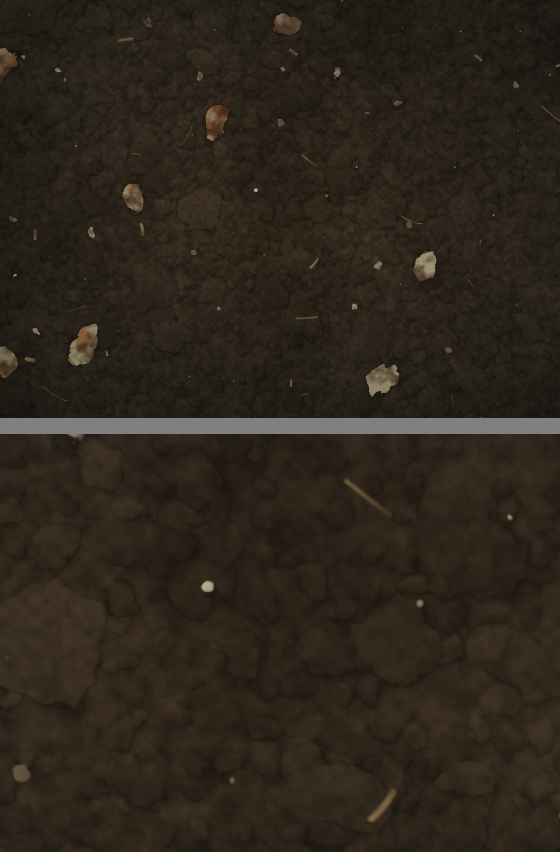
Top: the whole. Bottom: its middle third, enlarged.
Give the GLSL for this texture, as a Shadertoy shader.

```glsl
#define SOIL vec3(0.160, 0.136, 0.104)
#define CLOD vec3(0.163, 0.141, 0.107)
#define STONE_DARK vec3(0.30, 0.23, 0.16)
#define STONE_PALE vec3(0.62, 0.59, 0.48)
#define STRAW vec3(0.46, 0.37, 0.25)
#define LEAF vec3(0.10, 0.16, 0.09)
#define CREVICE 0.40
#define SOFTNESS 0.0020
#define STONES 8
#define CHIPS 54
#define STRAWS 24

float hash(vec2 p) {
    return fract(sin(dot(p, vec2(127.1, 311.7))) * 43758.55);
}

vec2 hash2(vec2 p) {
    return vec2(hash(p), hash(p + 17.3));
}

float noise(vec2 p) {
    vec2 i = floor(p), f = fract(p);
    f = f * f * (3.0 - 2.0 * f);
    return mix(mix(hash(i), hash(i + vec2(1, 0)), f.x),
               mix(hash(i + vec2(0, 1)), hash(i + vec2(1, 1)), f.x), f.y);
}

float fbm(vec2 p) {
    float sum = 0.0, amp = 0.53;
    for (int i = 0; i < 4; i++) {
        sum += amp * noise(p);
        p = mat2(1.6, 1.2, -1.2, 1.6) * p + 5.7;
        amp *= 0.5;
    }
    return sum;
}

vec2 rotate(vec2 p, float a) {
    float c = cos(a), s = sin(a);
    return vec2(c * p.x + s * p.y, c * p.y - s * p.x);
}

float cover(float dist) {
    float w = max(SOFTNESS, 0.8 / iResolution.y);
    return smoothstep(w, -w, dist);
}

// Evenly spread position for item i
vec2 scatter(float i, float seed, float aspect) {
    vec2 jitter = 0.12 * hash2(vec2(i, seed));
    return fract(i * vec2(0.755, 0.570) + seed * vec2(0.37, 0.61) + jitter) * vec2(aspect, 1.0);
}

// One layer of rough lumps with dark gaps below them
void addClods(inout vec3 col, vec2 p, float size, float share, float seed) {
    vec2 q = p / size + seed;
    q += 0.55 * (vec2(fbm(q * 2.4), fbm(q * 2.4 + 31.0)) - 0.5);
    vec2 cell = floor(q);
    for (int y = -1; y <= 1; y++)
    for (int x = -1; x <= 1; x++) {
        vec2 id = cell + vec2(x, y);
        if (hash(id + seed) > share) continue;
        vec2 shape = hash2(id + 3.1), look = hash2(id + 8.7);
        vec2 d = q - id - mix(vec2(0.2), vec2(0.8), hash2(id + 5.9));
        float lit = dot(d, vec2(-0.5, 0.85)) / (length(d) + 0.1);
        d = rotate(d, shape.x * 6.28);
        d.y *= 1.0 + 0.6 * shape.y;
        float dist = (length(d) - mix(0.24, 0.50, look.x)) * size;
        float gap = exp(-max(dist, 0.0) / 0.0035) * (0.55 - 0.45 * lit);
        col *= 1.0 - CREVICE * gap;
        float rim = exp(min(dist, 0.0) / 0.004);
        vec3 tone = CLOD * (0.89 + 0.24 * look.y + 0.08 * lit - 0.10 * rim);
        col = mix(col, tone, 0.80 * cover(dist));
    }
}

// Pale stones with worn, stained faces
void addStones(inout vec3 col, vec2 p, float aspect) {
    for (int i = 0; i < STONES; i++) {
        float k = float(i);
        vec2 rnd = hash2(vec2(k, 2.4));
        vec2 d = p - scatter(k, 1.7, aspect);
        float r = mix(0.031, 0.062, rnd.x * rnd.x);
        float lit = dot(d, vec2(-0.5, 0.85)) / r;
        d = rotate(d, rnd.y * 6.28);
        d.y *= 1.2 + 0.8 * rnd.x;
        float dist = length(d) - r + 1.3 * r * (fbm(p * 30.0 + k * 9.0) - 0.5);
        float face = smoothstep(0.28, 0.72, fbm(p * 42.0 + k * 4.0) + 0.14 * lit);
        float stain = smoothstep(0.48, 0.70, fbm(p * 26.0 - k * 7.0));
        vec3 tone = mix(STONE_DARK, STONE_PALE, face * (0.55 + 0.45 * rnd.y));
        tone *= mix(vec3(1.0), vec3(0.88, 0.66, 0.50), stain);
        col *= 1.0 - 0.35 * exp(-max(dist, 0.0) / 0.005);
        col = mix(col, tone, cover(dist));
    }
}

// Small grit, from brown to nearly white
void addChips(inout vec3 col, vec2 p, float aspect) {
    for (int i = 0; i < CHIPS; i++) {
        float k = float(i);
        vec2 rnd = hash2(vec2(k, 6.2));
        vec2 d = rotate(p - scatter(k, 4.3, aspect), rnd.y * 6.28);
        d.y *= 1.0 + rnd.y;
        float r = mix(0.0018, 0.0130, pow(rnd.x, 4.0));
        float dist = length(d) - r * (0.5 + noise(p * 160.0));
        vec3 tone = mix(STONE_DARK, STONE_PALE, hash(vec2(k, 9.4)));
        col = mix(col, tone * (0.7 + 0.5 * noise(p * 110.0)), 0.9 * cover(dist));
    }
}

// Thin bent stalks, a few of them green
void addStraws(inout vec3 col, vec2 p, float aspect) {
    for (int i = 0; i < STRAWS; i++) {
        float k = float(i);
        vec2 rnd = hash2(vec2(k, 3.8));
        vec2 d = rotate(p - scatter(k, 7.9, aspect), rnd.x * 6.28);
        float len = mix(0.007, 0.034, rnd.y * rnd.y);
        d.y += 14.0 * (hash(vec2(k, 1.3)) - 0.5) * d.x * d.x;
        d.x -= clamp(d.x, -len, len);
        float dist = length(d) - mix(0.0006, 0.0048, pow(hash(vec2(k, 5.1)), 3.0));
        vec3 tone = i % 6 == 5 ? LEAF : STRAW * (0.55 + 0.7 * noise(p * 70.0));
        col = mix(col, tone, 0.85 * cover(dist));
    }
}

void mainImage(out vec4 fragColor, in vec2 fragCoord) {
    vec2 uv = fragCoord / iResolution.xy;
    float aspect = iResolution.x / iResolution.y;
    vec2 p = fragCoord / iResolution.y;

    // Soil, from crumbs up to large lumps
    vec3 col = SOIL * (0.74 + 0.50 * fbm(p * 60.0));
    addClods(col, p, 0.028, 0.60, 11.0);
    addClods(col, p, 0.052, 0.45, 23.0);
    addClods(col, p, 0.090, 0.32, 37.0);
    addClods(col, p, 0.135, 0.17, 53.0);

    // Fine grain, damp patches and a warmer middle
    col *= 0.78 + 0.46 * fbm(p * 120.0);
    col *= 0.75 + 0.52 * fbm(p * 4.5);
    vec2 c = uv - 0.5;
    col *= mix(vec3(1.0), vec3(1.07, 0.99, 0.92), exp(-9.0 * dot(c, c)));

    addChips(col, p, aspect);
    addStraws(col, p, aspect);
    addStones(col, p, aspect);

    col *= 1.09 - 0.52 * dot(c, c);
    fragColor = vec4(col, 1.0);
}
```
